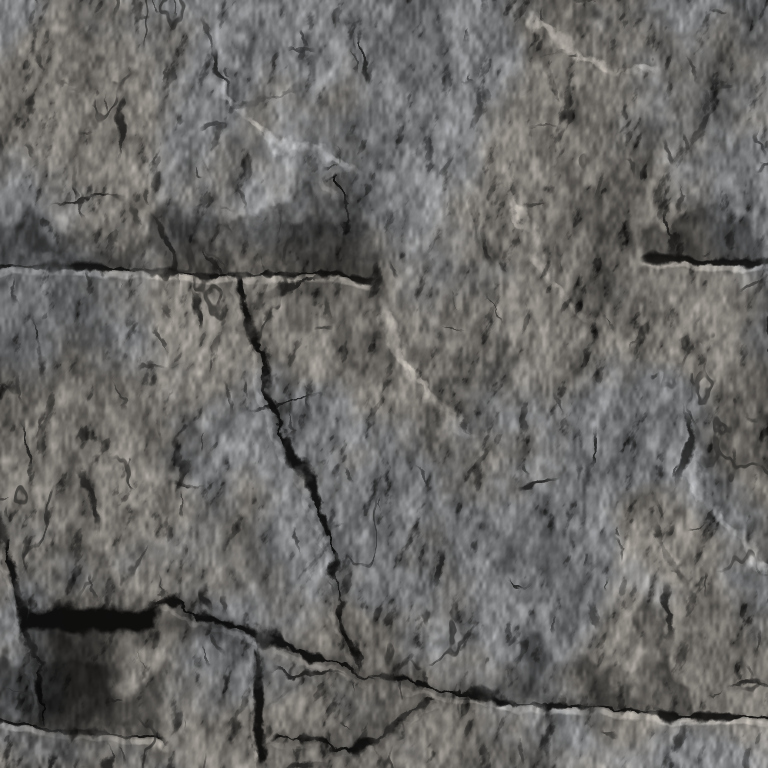
Reproduce this texture procedurally as a Shadertoy shader.

```glsl
const vec3 WARM = vec3(1.03, 1.0, 0.955);
const vec3 COOL = vec3(0.99, 1.0, 1.015);
const float SOOT = 0.055;

// Each stroke runs from xy to zw.
const vec4 CRACKS[9] = vec4[9](
    vec4(0.30, 0.65, 0.375, 0.42), vec4(0.37, 0.44, 0.465, 0.13),
    vec4(-0.01, 0.34, 0.065, 0.06), vec4(0.19, 0.22, 0.49, 0.115),
    vec4(0.47, 0.125, 0.67, 0.075), vec4(0.33, 0.16, 0.34, 0.0),
    vec4(0.36, 0.04, 0.47, 0.01), vec4(0.46, 0.01, 0.57, 0.09),
    vec4(0.43, 0.77, 0.46, 0.69));
const vec4 LEDGES[4] = vec4[4](
    vec4(-0.03, 0.65, 0.50, 0.635), vec4(0.83, 0.66, 1.04, 0.655),
    vec4(0.64, 0.08, 1.04, 0.058), vec4(-0.03, 0.06, 0.22, 0.035));
const vec4 RIDGES[5] = vec4[5](
    vec4(0.27, 0.91, 0.48, 0.77), vec4(0.48, 0.63, 0.62, 0.43),
    vec4(0.67, 1.01, 0.87, 0.90), vec4(0.66, 0.79, 0.79, 0.55),
    vec4(0.88, 0.46, 1.02, 0.24));

vec2 hash2(vec2 p) {
    vec3 q = fract(p.xyx * vec3(0.1031, 0.1030, 0.0973));
    q += dot(q, q.yzx + 33.33);
    return fract((q.xx + q.yz) * q.zy);
}

float noise(vec2 p) {
    vec2 i = floor(p), f = fract(p);
    f = f * f * (3.0 - 2.0 * f);
    float low = mix(hash2(i).x, hash2(i + vec2(1, 0)).x, f.x);
    float high = mix(hash2(i + vec2(0, 1)).x, hash2(i + vec2(1, 1)).x, f.x);
    return mix(low, high, f.y);
}

float fbm(vec2 p) {
    float sum = 0.0, weight = 0.52;
    for (int i = 0; i < 5; i++) {
        sum += weight * noise(p);
        p = mat2(1.6, 1.2, -1.2, 1.6) * p + 17.3;
        weight *= 0.5;
    }
    return sum;
}

// Signed offset from a bowed stroke, and position along it.
vec2 arc(vec2 p, vec4 ends, float bend) {
    vec2 d = ends.zw - ends.xy, v = p - ends.xy;
    float t = dot(v, d) / dot(d, d);
    float side = (d.x * v.y - d.y * v.x) / length(d);
    return vec2(side - bend * 4.0 * t * (1.0 - t), t);
}

float span(float t, float fade) {
    return smoothstep(0.0, fade, t) * (1.0 - smoothstep(1.0 - fade, 1.0, t));
}

float line(float offset, float width) {
    return 1.0 - smoothstep(width * 0.3, width, abs(offset));
}

// Short, mostly steep fissures scattered over a grid.
float fissures(vec2 p, float cells, float width) {
    vec2 g = p * cells, home = floor(g);
    float mask = 0.0;
    for (int y = -1; y <= 1; y++)
    for (int x = -1; x <= 1; x++) {
        vec2 cell = home + vec2(x, y);
        vec2 h = hash2(cell + 5.0), k = hash2(cell + 71.0);
        vec2 reach = vec2(k.x - 0.55, -1.0) * mix(0.15, 0.5, k.y);
        if (h.y > 0.8) reach = vec2(-reach.y, reach.x * 0.5);
        vec2 mid = cell + h;
        vec2 a = arc(g, vec4(mid - reach, mid + reach), 0.12 * (k.y - 0.5));
        mask = max(mask, line(a.x, width * cells) * span(a.y, 0.35) * step(0.5, k.x));
    }
    return mask;
}

// Difference of heights along the light, as on a chipped surface.
float relief(vec2 p, float scale, float reach) {
    vec2 q = mat2(0.86, 0.5, -0.5, 0.86) * p * vec2(1.8, 1.0) * scale;
    return fbm(q) - fbm(q + reach * vec2(0.8, 0.6));
}

// Mottled stone with chipped relief and fine upright grain.
float stone(vec2 p) {
    float chips = relief(p, 22.0, 0.3);
    float grain = noise(p * vec2(230.0, 105.0)) - 0.5;
    float fleck = noise(p * vec2(120.0, 60.0) + 9.0) - 0.5;
    float broad = fbm(p * 5.0 + 3.0) - 0.5;
    float mottle = fbm(p * vec2(24.0, 15.0) + 40.0) - 0.5;
    float blotch = smoothstep(0.55, 0.66, fbm(p * vec2(9.0, 7.0) + 13.0));
    float tone = 0.468 + 0.13 * broad + 0.16 * mottle + 0.5 * relief(p, 7.0, 0.17)
               + 0.36 * chips + 0.17 * grain + 0.12 * fleck;
    tone -= 0.12 * smoothstep(0.1, 0.2, -chips);
    return tone * (1.0 - 0.17 * blotch);
}

float boxMask(vec2 p, vec2 center, vec2 halfSize, float blur) {
    vec2 d = abs(p - center) - halfSize;
    float dist = length(max(d, 0.0)) + min(max(d.x, d.y), 0.0);
    return 1.0 - smoothstep(-blur, blur, dist);
}

void mainImage(out vec4 fragColor, in vec2 fragCoord) {
    vec2 uv = fragCoord / iResolution.xy;
    vec2 wobble = vec2(fbm(uv * 14.0), fbm(uv * 14.0 + 50.0)) - 0.5;
    vec2 jitter = vec2(fbm(uv * 55.0 + 7.0), fbm(uv * 55.0 + 90.0)) - 0.5;
    vec2 p = uv + 0.035 * wobble + 0.016 * jitter;
    float ragged = fbm(uv * vec2(45.0, 30.0) + 20.0);
    float broken = smoothstep(0.36, 0.54, fbm(uv * 26.0 + 120.0));
    float thin = max(0.026 * (ragged - 0.3), 0.0018);
    float tone = stone(uv);

    // Faint upright joint between two slabs
    tone -= 0.03 * smoothstep(0.484, 0.488, uv.x) * (1.0 - smoothstep(0.49, 0.62, uv.x));

    // Pale broken ridges, shaded on the upper side
    for (int i = 0; i < 5; i++) {
        vec2 a = arc(p, RIDGES[i], -0.022);
        float along = span(a.y, 0.15);
        float shade = smoothstep(0.0, 0.006, a.x) * exp(-max(a.x, 0.0) * 28.0);
        tone -= 0.07 * along * shade;
        float crest = along * line(a.x, 0.003 + thin * 1.2) * mix(0.35, 1.0, broken);
        tone += 0.17 * crest;
    }

    // Ledges: jagged dark stain above, black gap, pale lip below
    for (int i = 0; i < 4; i++) {
        vec2 a = arc(mix(uv, p, 0.5), LEDGES[i], 0.004);
        float along = span(a.y, 0.06);
        float rise = 0.24 * (fbm(vec2(uv.x * 13.0, uv.y * 9.0 + 8.0)) - 0.25);
        float stain = smoothstep(-0.003, 0.003, a.x) * (1.0 - smoothstep(-0.012, 0.012, a.x - rise));
        tone *= 1.0 - 0.4 * along * stain * mix(0.6, 1.0, broken);
        tone += 0.17 * along * line(a.x + 0.007, 0.006) * mix(0.4, 1.0, broken);
        tone = mix(tone, SOOT, 0.9 * along * line(a.x, thin) * mix(0.5, 1.0, broken));
    }

    // Scattered fissures and wandering hairlines
    float hair = line(fbm(uv * vec2(9.0, 6.0) + 31.0) - 0.5, 0.016);
    hair *= smoothstep(0.5, 0.6, fbm(uv * 6.0 + 80.0)) * broken;
    tone = mix(tone, 0.17, 0.7 * hair);
    tone = mix(tone, 0.11, 0.85 * fissures(p, 8.0, 0.001 + thin * 0.7) * mix(0.3, 1.0, broken));
    tone = mix(tone, 0.2, 0.7 * fissures(p + 0.37, 19.0, 0.001 + thin * 0.4) * broken);

    // Long cracks with soft shadow
    for (int i = 0; i < 9; i++) {
        vec2 a = arc(p, CRACKS[i], 0.006);
        float along = span(a.y, 0.06);
        tone *= 1.0 - 0.32 * along * exp(-abs(a.x) * 75.0);
        tone += 0.09 * along * broken * line(a.x + 0.011, 0.005);
        tone = mix(tone, SOOT, 0.95 * along * line(a.x, thin * 1.15) * mix(0.55, 1.0, broken));
    }

    // Deep hollow and the shadow falling below it
    float shadow = boxMask(p, vec2(0.10, 0.13), vec2(0.045, 0.06), 0.035);
    shadow = max(shadow, 0.7 * boxMask(p, vec2(0.20, 0.18), vec2(0.10, 0.012), 0.025));
    tone *= 1.0 - 0.6 * shadow;
    tone = mix(tone, SOOT, boxMask(p, vec2(0.12, 0.193), vec2(0.085, 0.017), 0.005));

    vec3 tint = mix(COOL, WARM, smoothstep(0.36, 0.62, fbm(uv * 7.0 + 60.0)));
    fragColor = vec4(clamp(tone, 0.04, 0.8) * tint, 1.0);
}
```
